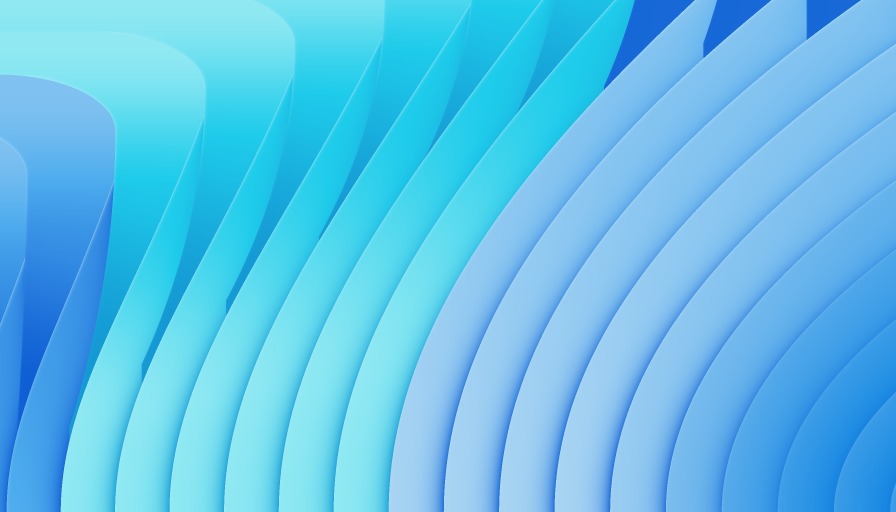
A WebGL 1 fragment shader for this background:

```glsl
precision highp float;
// Overlapping curved ribbons, cyan and blue, fanning out from the lower left.
uniform vec2 u_resolution;

const vec3 CYAN_LIGHT = vec3(0.56, 0.91, 0.95);
const vec3 CYAN_MID = vec3(0.12, 0.80, 0.92);
const vec3 CYAN_DARK = vec3(0.08, 0.60, 0.83);
const vec3 BLUE_LIGHT = vec3(0.66, 0.83, 0.95);
const vec3 BLUE_MID = vec3(0.30, 0.67, 0.93);
const vec3 BLUE_DARK = vec3(0.06, 0.37, 0.83);
const vec3 BLUE_CORE = vec3(0.09, 0.54, 0.89);
const vec3 GLINT = vec3(0.78, 0.94, 1.0);
const float CAP_HEIGHT = 0.11;
const float CAP_WIDTH = 0.23;

// Point where ribbon k folds over: its rightmost extent.
vec2 foldPoint(float k) {
  return vec2(0.400 + 0.1747 * k, 0.829 + 0.0845 * k);
}

// Right silhouette of ribbon k at height y: rounded above the fold,
// curving inward below it and then dropping straight down.
float silhouette(float k, float y) {
  vec2 fold = foldPoint(k);
  float rise = y - fold.y;
  if (rise > CAP_HEIGHT) return -2.0;
  if (rise > 0.0) {
    float v = rise / CAP_HEIGHT;
    return fold.x - CAP_WIDTH * (1.0 - sqrt(1.0 - v * v));
  }
  float bend = max(0.62 - 0.022 * (k - 3.0) * (k - 3.0), 0.0);
  float drop = min(-rise, max(0.54 - 0.04 * k, 0.42));
  return fold.x - bend * drop * drop;
}

// Front edge of ribbon k at height y: a parabola that straightens upward.
float frontEdge(float k, float y) {
  float m = max(8.0 - k, 0.0);
  float width = min(1.096 + 0.40 * smoothstep(0.8, 5.2, k), 2.694 - 0.16 * k);
  float straighten = 0.0219 * m * m + 0.0438 * m;
  float base = 0.1187 + 0.1059 * k + 0.00014 * k * k;
  float x = base + y * y / (max(width, 0.1) + straighten * y * y);
  return min(x, silhouette(k, y));
}

// Light to mid to dark, for tone from 0 to 2.
vec3 ramp(vec3 light, vec3 mid, vec3 dark, float tone) {
  return mix(mix(light, mid, clamp(tone, 0.0, 1.0)), dark, clamp(tone - 1.0, 0.0, 1.0));
}

vec3 ribbonColor(float k, float tone) {
  bool isCyan = k > -0.5 && k < 5.5;
  return isCyan ? ramp(CYAN_LIGHT, CYAN_MID, CYAN_DARK, tone)
                : ramp(BLUE_LIGHT, BLUE_MID, BLUE_DARK, tone);
}

// Thin bright line at a horizontal offset from an edge of given slope.
float glint(float offset, float slope) {
  return exp(-abs(offset) / (0.0022 * sqrt(1.0 + slope * slope)));
}

// Lit front face of ribbon k.
vec3 finColor(float k, vec2 p) {
  float left = frontEdge(k, p.y);
  float next = frontEdge(k + 1.0, p.y);
  float right = min(next, silhouette(k, p.y));
  float across = clamp((p.x - left) / max(right - left, 0.001), 0.0, 1.0);
  float climb = p.y / foldPoint(k).y;
  float core = smoothstep(9.0, 13.5, k);

  float tone = smoothstep(0.2, 0.75, climb);
  if (k > 5.5) tone = 0.42 * smoothstep(0.0, 0.9, p.y);
  if (k < -0.5) tone = 0.95 + 0.6 * climb;
  vec3 color = ribbonColor(k, tone + 0.25 * across * across);
  color = mix(color, BLUE_CORE, core * (0.75 + 0.25 * across));

  // Shadow cast by the next ribbon, deepest near the bottom.
  float shade = exp(-(next - p.x) / 0.016) * mix(0.85, 0.2, smoothstep(0.0, 0.75, p.y));
  color = mix(color, ribbonColor(k, 2.0), shade * (1.0 - 0.75 * core));

  float slope = (frontEdge(k, p.y + 0.002) - left) / 0.002;
  float strength = 0.3 + 0.35 * smoothstep(0.2, 0.8, climb) - 0.2 * core;
  return mix(color, GLINT, strength * glint(p.x - left, slope));
}

// Inner wall of ribbon k, seen behind ribbon k - 1.
vec3 wallColor(float k, vec2 p) {
  float depth = foldPoint(k).y + CAP_HEIGHT - p.y;
  float tone = smoothstep(0.03, 0.32, depth) + smoothstep(0.25, 0.65, depth);
  if (k < -0.5) tone = 0.45 + 0.8 * tone;
  if (k > 5.5) tone = 1.85;
  float beside = p.x - silhouette(k - 1.0, p.y);
  float shade = 0.25 * exp(-beside / 0.06) * smoothstep(0.2, 0.5, depth);
  vec3 color = mix(ribbonColor(k, tone), ribbonColor(k, 2.0), shade);
  float slope = (silhouette(k - 1.0, p.y + 0.002) - p.x + beside) / 0.002;
  float strength = 0.5 - 0.45 * smoothstep(0.2, 0.4, depth);
  return mix(color, GLINT, strength * glint(beside, min(abs(slope), 8.0)));
}

vec3 scene(vec2 p) {
  float front = -3.0;
  for (int i = -3; i < 16; i++) {
    float k = float(i);
    if (p.x > frontEdge(k, p.y)) front = k;
  }
  if (p.x < silhouette(front, p.y)) return finColor(front, p);
  return wallColor(front + 1.0, p);
}

void main() {
  // Average a 3 by 3 grid of samples to smooth the edges.
  vec3 total = vec3(0.0);
  for (int i = 0; i < 9; i++) {
    vec2 cell = vec2(mod(float(i), 3.0), floor(float(i) / 3.0));
    total += scene((gl_FragCoord.xy + (cell - 1.0) / 3.0) / u_resolution.y);
  }
  gl_FragColor = vec4(total / 9.0, 1.0);
}
```
